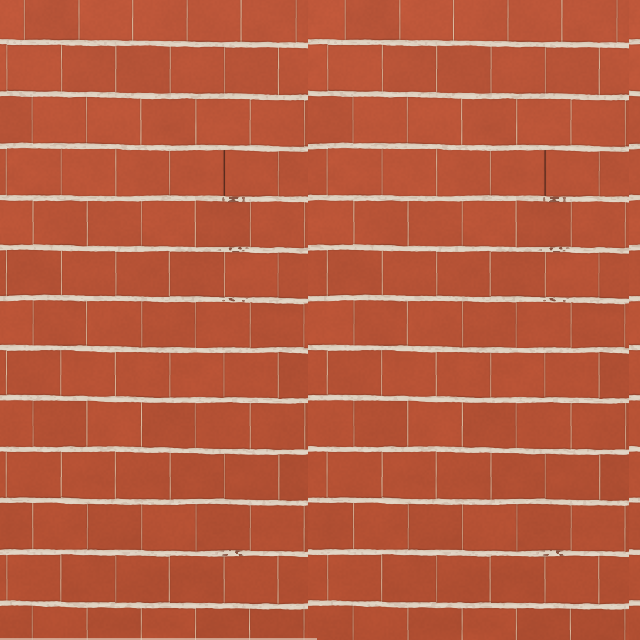
Give the GLSL for this texture, as a Shadertoy shader.

```glsl
const float PERIOD = 0.5013;       // width of one repeated panel
const float SEAM = 0.4818;         // where a panel begins
const float TILE_W = 0.0849;
const float ROW_H = 0.0797;
const float TOP_JOINT = 0.9316;    // height of the uppermost bed joint
const float PANEL_RISE = 0.0050;   // fall of the joints across a panel
const float JOINT_HALF = 0.0041;
const float LINE_HALF = 0.0008;
const float EDGE_SOFT = 0.0018;
const float OFFSET_TOP = 0.0573;   // first upright joint in each kind of row
const float OFFSET_EVEN = 0.0705;
const float OFFSET_ODD = 0.0300;
const vec3 CLAY_TOP = vec3(0.730, 0.334, 0.222);
const vec3 CLAY_BOTTOM = vec3(0.690, 0.306, 0.193);
const vec3 MORTAR = vec3(0.895, 0.850, 0.790);
const vec3 MORTAR_SHADE = vec3(0.800, 0.730, 0.650);
const vec3 UPRIGHT = vec3(0.880, 0.770, 0.660);
const vec3 SHADOW = vec3(0.440, 0.200, 0.130);
const vec3 CRACK = vec3(0.200, 0.110, 0.080);

float hash(vec2 p) {
    vec3 q = fract(p.xyx * vec3(0.1031, 0.1030, 0.0973));
    q += dot(q, q.yzx + 33.33);
    return fract((q.x + q.y) * q.z);
}

float noise(vec2 p) {
    vec2 i = floor(p), f = fract(p);
    f = f * f * (3.0 - 2.0 * f);
    return mix(mix(hash(i), hash(i + vec2(1, 0)), f.x),
               mix(hash(i + vec2(0, 1)), hash(i + vec2(1, 1)), f.x), f.y);
}

// Centre of bed joint k, counted down from the top
float jointHeight(float k, float u) {
    float uneven = -0.0026 * sin(k * 0.571);
    float wave = 0.0024 * (noise(vec2(u * 11.0 + 3.0, k * 7.0 + 20.0)) - 0.5);
    return TOP_JOINT - k * ROW_H + uneven + wave + PANEL_RISE * (0.5 - u / PERIOD);
}

float rowOffset(float row) {
    float start = mod(row, 2.0) < 0.5 ? OFFSET_EVEN : OFFSET_ODD;
    return row < 0.5 ? OFFSET_TOP : start;
}

void mainImage(out vec4 fragColor, in vec2 fragCoord) {
    vec2 p = fragCoord / iResolution.xy;
    float px = 1.0 / iResolution.y;
    float u = mod(p.x - SEAM, PERIOD);
    vec2 panel = vec2(u, p.y);

    // Nearest bed joint and the row on this side of it
    float k = floor((TOP_JOINT - p.y) / ROW_H + 0.5);
    float rise = p.y - jointHeight(k, u);
    float row = rise > 0.0 ? k : k + 1.0;

    // Tile within the row
    float across = (u - rowOffset(row)) / TILE_W;
    vec2 tile = vec2(floor(across), row) + 10.0;
    float local = fract(across) - 0.5;

    // Clay with tile tone, soft mottling and fine grain
    vec3 color = mix(CLAY_BOTTOM, CLAY_TOP, p.y);
    float tone = 0.045 * (hash(tile) - 0.5);
    tone += 0.035 * (noise(panel * vec2(28.0, 40.0) + 5.0) - 0.5);
    tone += 0.030 * (noise(panel * 300.0) - 0.5);
    tone += 0.020 * (0.5 - u / PERIOD);
    color *= 1.0 + tone;

    // Thin upright joints, some fainter, one open as a crack
    float n = floor(across + 0.5);
    float jitter = 0.0016 * (hash(vec2(n + 31.0, row + 17.0)) - 0.5);
    float lean = 0.012 * (hash(vec2(n + 5.0, row + 53.0)) - 0.5) * rise;
    float lineDist = abs((across - n) * TILE_W - jitter - lean);
    float line = clamp((LINE_HALF - lineDist) / px + 0.5, 0.0, 1.0);
    float strength = mix(0.50, 1.0, hash(vec2(n + 71.0, row + 9.0)));
    strength *= 0.75 + 0.25 * noise(vec2(n * 9.0 + 60.0, p.y * 60.0));
    bool cracked = row == 3.0 && n == 4.0;
    color *= 1.0 - 0.10 * smoothstep(0.0035, 0.0, lineDist);
    color = mix(color, cracked ? CRACK : UPRIGHT, line * (cracked ? 0.85 : strength));

    // Bed joint with tilted tile edges and a ragged outline
    float tilt = 0.0026 * (hash(tile + 40.0) - 0.5) * local;
    float ragged = 0.0014 * (noise(vec2(u * 55.0, row * 5.0 + k * 3.0 + 90.0)) - 0.5);
    ragged += 0.0006 * (noise(vec2(u * 260.0, row * 11.0 + k + 40.0)) - 0.5);
    float edge = abs(rise) - JOINT_HALF - tilt - ragged;
    float soft = max(px, EDGE_SOFT);
    float joint = 1.0 - smoothstep(-0.5 * soft, 0.5 * soft, edge);

    // Dark lip of the tiles, stronger above the mortar
    float lip = smoothstep(0.0032, 0.0006, edge) * (rise > 0.0 ? 0.42 : 0.20);
    lip *= 0.3 + 0.9 * noise(vec2(u * 24.0, row * 4.0 + 70.0));
    color = mix(color, SHADOW, lip);

    // Mortar, stained in places
    float stain = 0.35 * noise(panel * vec2(90.0, 260.0));
    stain += 0.35 * smoothstep(0.0, JOINT_HALF, rise);
    color = mix(color, mix(MORTAR, MORTAR_SHADE, stain), joint);

    // Chips gathered along a few joints
    float chippedRow = (k > 2.5 && k < 5.5) || k == 10.0 ? 1.0 : 0.0;
    float near = chippedRow * smoothstep(0.030, 0.008, abs(u - 0.385));
    float chip = smoothstep(0.62, 0.80, noise(panel * vec2(190.0, 330.0) + 8.0) + 0.12 * near);
    color = mix(color, SHADOW, chip * joint * (0.10 + 0.70 * near));

    // Sliver of mortar along the lower border
    float sliver = smoothstep(0.0040, 0.0020, p.y) * step(p.x, 0.495);
    color = mix(color, MORTAR, 0.65 * sliver);

    fragColor = vec4(clamp(color, 0.0, 1.0), 1.0);
}
```
